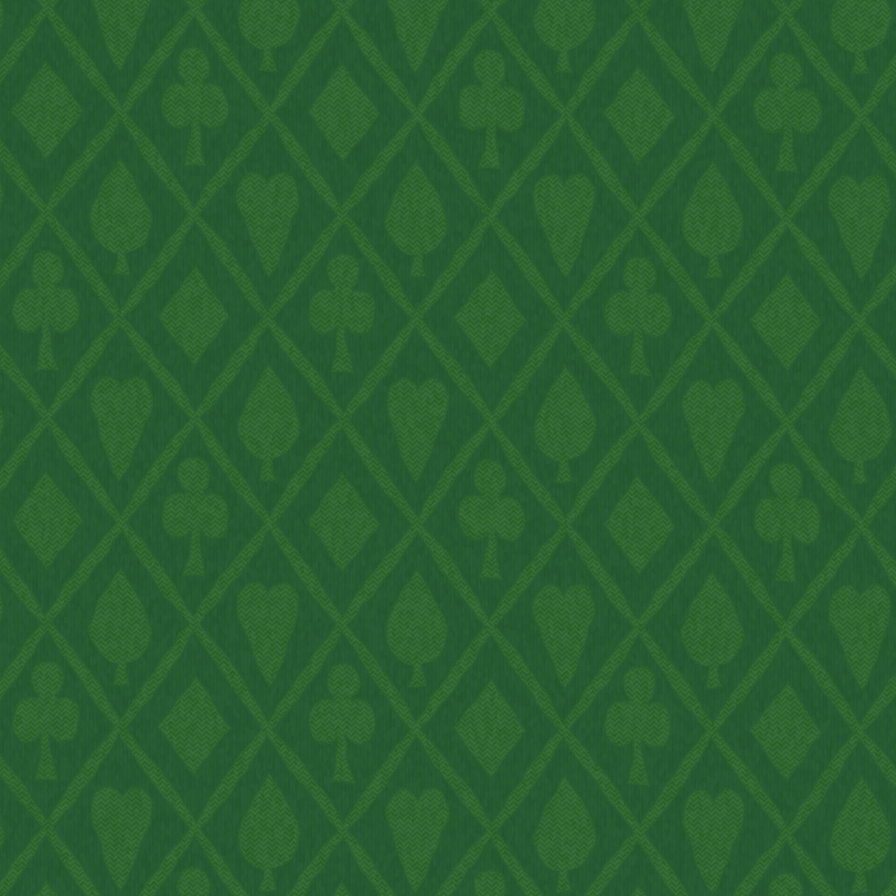
Write a WebGL 1 fragment shader that draws this pattern.

```glsl
precision highp float;
uniform vec2 u_resolution;

// Lattice layout, in canvas units
const vec2 ORIGIN = vec2(0.052, 0.876);
const float COLUMN_STEP = 0.0826;
const float ROW_RATIO = 1.385;      // row step over column step
const float SKEW = 0.007;
const float WOBBLE = 0.0012;

// Line half widths and edge fray, in column steps
const float LINE_MIDDLE = 0.092;
const float LINE_CROSSING = 0.058;
const float FRAY = 0.055;

// Weave scale, in canvas units
const float CHEVRON_WIDTH = 0.0098;
const float THREAD_PITCH = 0.0056;
const vec2 GRAIN_SIZE = vec2(0.0042, 0.0078);

const vec3 GROUND_DARK = vec3(0.128, 0.328, 0.178);
const vec3 GROUND_LIGHT = vec3(0.162, 0.372, 0.208);
const vec3 MOTIF_DARK = vec3(0.150, 0.365, 0.160);
const vec3 MOTIF_LIGHT = vec3(0.222, 0.440, 0.226);

vec2 hash2(vec2 c) {
  return fract(sin(vec2(dot(c, vec2(127.1, 311.7)), dot(c, vec2(269.5, 183.3)))) * 4375.85);
}

// Cellular noise: x is the nearest distance, y the nearest cell's random value
vec2 cellular(vec2 p) {
  vec2 base = floor(p);
  vec2 nearest = vec2(8.0, 0.0);
  for (int j = -1; j <= 1; j++) {
    for (int i = -1; i <= 1; i++) {
      vec2 cell = base + vec2(float(i), float(j));
      vec2 seed = hash2(cell);
      float d = length(cell + seed - p);
      if (d < nearest.x) nearest = vec2(d, fract(seed.x * 7.3 + seed.y));
    }
  }
  return nearest;
}

float ellipse(vec2 p, vec2 center, vec2 radii) {
  return (length((p - center) / radii) - 1.0) * min(radii.x, radii.y);
}

// Flared foot, mirrored about x = 0
float stem(vec2 p, float top, float bottom, float flare) {
  float t = clamp((top - p.y) / (top - bottom), 0.0, 1.0);
  return max(p.x - 0.055 - flare * t * t, max(p.y - top, bottom - p.y));
}

// Motifs take p.x already mirrored
float diamond(vec2 p) {
  return (p.x / 0.49 + abs(p.y) / 0.67 - 1.0) * 0.395;
}

float heart(vec2 p) {
  float t = clamp((p.y + 0.82) / 1.07, 0.0, 1.0);
  float taper = max(p.x - 0.42 * pow(t, 0.75), max(p.y - 0.25, -0.82 - p.y));
  return min(taper, ellipse(p, vec2(0.19, 0.25), vec2(0.23, 0.34)));
}

float spade(vec2 p) {
  float y = p.y + 0.06;
  float t = clamp(y > 0.0 ? y / 0.83 : -y / 0.46, 0.0, 1.0);
  float halfWidth = 0.42 * (y > 0.0 ? 1.0 - pow(t, 1.4) : sqrt(1.0 - t * t));
  float leaf = max(p.x - halfWidth, max(y - 0.83, -0.46 - y)) * 0.85;
  return min(leaf, stem(p, -0.45, -0.80, 0.06));
}

float club(vec2 p) {
  float d = ellipse(p, vec2(0.0, 0.62), vec2(0.22, 0.25));
  d = min(d, ellipse(p, vec2(0.23, 0.08), vec2(0.22, 0.31)));
  d = min(d, ellipse(p, vec2(0.0, 0.2), vec2(0.15, 0.36)));
  return min(d, stem(p, -0.1, -0.74, 0.10));
}

void main() {
  vec2 uv = gl_FragCoord.xy / u_resolution;
  float pixel = 1.0 / (COLUMN_STEP * min(u_resolution.x, u_resolution.y));

  // Threads: herringbone twill over fine upright grain
  vec2 grain = cellular(uv / GRAIN_SIZE);
  float chevron = abs(fract(uv.x / CHEVRON_WIDTH) - 0.5) * CHEVRON_WIDTH;
  float twill = 0.5 + 0.5 * sin(6.2832 * (uv.y + chevron) / THREAD_PITCH);

  // Slightly stretched cloth
  vec2 warp = sin(uv.yx * 41.0 + vec2(0.7, 2.1)) + 0.6 * sin(uv.yx * 173.0 + uv * 67.0);
  vec2 cloth = uv + WOBBLE * warp - ORIGIN;
  cloth.y += SKEW * cloth.x;
  vec2 p = cloth / COLUMN_STEP;

  // Rhombic cells, indexed along the two diagonals
  float row = -p.y / ROW_RATIO;
  vec2 diagonal = 0.5 * vec2(p.x + row, p.x - row);
  vec2 cell = floor(diagonal + 0.5);
  vec2 local = diagonal - cell;
  vec2 parity = mod(cell, 2.0);
  vec2 q = vec2(abs(local.x + local.y), (local.y - local.x) * ROW_RATIO);

  // Suit chosen by the parity of both diagonals
  float motif;
  if (parity.x < 0.5) motif = parity.y < 0.5 ? diamond(q) : heart(q);
  else motif = parity.y < 0.5 ? spade(q) : club(q);

  // Bands swell between crossings
  float gradient = 0.5 * length(vec2(1.0, 1.0 / ROW_RATIO));
  vec2 edge = (0.5 - abs(local)) / gradient;
  vec2 swell = smoothstep(0.0, 0.35, 0.5 - abs(local.yx));
  vec2 band = edge - mix(vec2(LINE_CROSSING), vec2(LINE_MIDDLE), swell);
  float d = min(motif, min(band.x, band.y));
  d += FRAY * (0.6 * grain.y + 0.4 * twill - 0.5);
  float raised = 1.0 - smoothstep(-pixel, pixel, d);

  // Colour each layer by its own thread relief
  float rib = 0.5 + 0.5 * sin(6.2832 * uv.x / GRAIN_SIZE.x);
  float groundTone = clamp(0.55 * grain.y + 0.25 * rib + 0.3 * (1.0 - grain.x), 0.0, 1.0);
  float motifTone = clamp(0.6 * twill + 0.4 * grain.y, 0.0, 1.0);
  vec3 ground = mix(GROUND_DARK, GROUND_LIGHT, groundTone);
  vec3 figure = mix(MOTIF_DARK, MOTIF_LIGHT, motifTone);
  vec3 color = mix(ground, figure, raised);
  color.b += 0.02 * (fract(grain.y * 5.7) - 0.5);
  gl_FragColor = vec4(color, 1.0);
}
```
